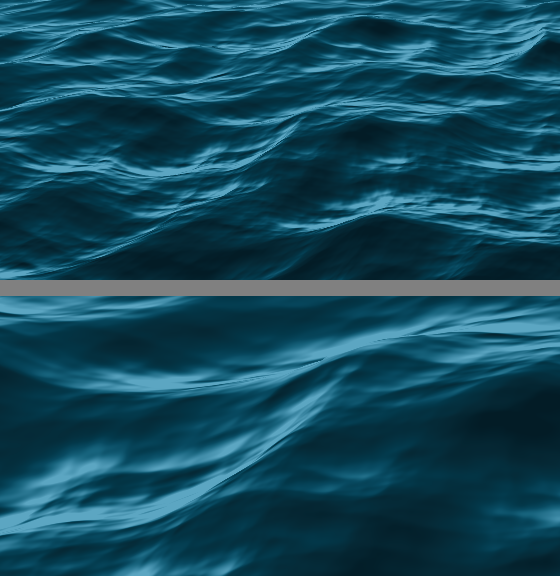
Top, the full canvas; bottom, a detail of the centre.
Reproduce this texture procedurally as a Shadertoy shader.

```glsl
#define WAVE_SCALE 10.0
#define STEEPNESS 0.31
#define HEADING -0.42
#define SPREAD 0.85
#define DRAG 0.4
#define FOCAL 2.6
#define TILT 1.167
#define CREST_TOP 0.16
#define MARCH_STEPS 16
#define COARSE_WAVES 9
#define ALL_WAVES 22

// Layered sharp-crested sines: x = height, yz = slope.
// stretch is the ground depth covered by one unit of canvas height.
vec3 waves(vec2 ground, int count, float stretch) {
    vec2 p = ground * WAVE_SCALE;
    p += 0.5 * sin(p.yx * 0.6 + vec2(1.0, 3.0));
    float height = 0.0, weight = 1.0, freq = 1.0, gain = 1.0;
    vec2 slope = vec2(0.0);
    for (int i = 0; i < count; i++) {
        float n = float(i);
        float angle = HEADING + SPREAD * (2.0 * fract(n * 0.618 + 0.3) - 1.0);
        vec2 dir = vec2(sin(angle), cos(angle));
        float phase = dot(dir, p) * freq + n * n * 1.7;
        float crest = exp(sin(phase) - 1.0);
        float rise = crest * cos(phase);

        // Ripples too fine for the distance fade out.
        float period = 6.2832 / (freq * WAVE_SCALE * stretch);
        float visible = smoothstep(0.006, 0.018, period);

        // Fine ripples stay calm on faces turned to the viewer.
        if (i == COARSE_WAVES) gain = clamp(1.0 - 3.0 * STEEPNESS * slope.y, 0.35, 1.8);

        height += weight * crest;
        slope += dir * (rise * weight * freq * visible * gain);
        p -= dir * (rise * weight * DRAG);
        weight *= 0.79;
        freq *= 1.18;
    }
    return STEEPNESS * vec3(height / WAVE_SCALE, slope);
}

float ramp(float a, float b, float x) {
    return clamp((x - a) / (b - a), 0.0, 1.0);
}

// Water colours from shaded face to sky glint.
vec3 waterColor(float tone) {
    vec3 c = vec3(0.01, 0.11, 0.15);
    c = mix(c, vec3(0.02, 0.16, 0.21), ramp(-1.9, -0.97, tone));
    c = mix(c, vec3(0.01, 0.22, 0.29), ramp(-0.97, -0.07, tone));
    c = mix(c, vec3(0.03, 0.29, 0.38), ramp(-0.07, 0.53, tone));
    c = mix(c, vec3(0.09, 0.39, 0.49), ramp(0.53, 1.05, tone));
    c = mix(c, vec3(0.21, 0.51, 0.62), ramp(1.05, 1.64, tone));
    return mix(c, vec3(0.36, 0.65, 0.76), ramp(1.64, 2.4, tone));
}

vec3 sea(vec2 uv) {
    // The camera sits one unit above the water, looking down.
    float drop = TILT - uv.y;
    vec3 ray = vec3(uv.x, -drop, FOCAL);
    float stretch = FOCAL / (drop * drop);

    // March from the highest crest down to the lowest trough.
    float stepSize = CREST_TOP / drop / float(MARCH_STEPS);
    float t = (1.0 - CREST_TOP) / drop;
    float gap = 0.0, lastGap = 0.05;
    for (int i = 0; i <= MARCH_STEPS; i++) {
        gap = 1.0 + ray.y * t - waves(ray.xz * t, COARSE_WAVES, stretch).x;
        if (gap < 0.0) break;
        lastGap = gap;
        t += stepSize;
    }
    if (gap < 0.0) t -= stepSize * gap / (gap - lastGap);

    // Faces turned to the viewer are dark, grazing ones mirror the sky.
    vec3 surface = waves(ray.xz * t, ALL_WAVES, stretch);
    float facing = surface.z + 0.75 * drop / FOCAL;
    return waterColor((0.45 - facing) / 0.19);
}

void mainImage(out vec4 fragColor, in vec2 fragCoord) {
    // Two diagonal samples smooth the crest edges.
    vec2 offset = vec2(0.25, 0.2);
    vec2 center = 0.5 * iResolution.xy;
    vec3 a = sea((fragCoord + offset - center) / iResolution.y);
    vec3 b = sea((fragCoord - offset - center) / iResolution.y);
    fragColor = vec4(0.5 * (a + b), 1.0);
}
```
